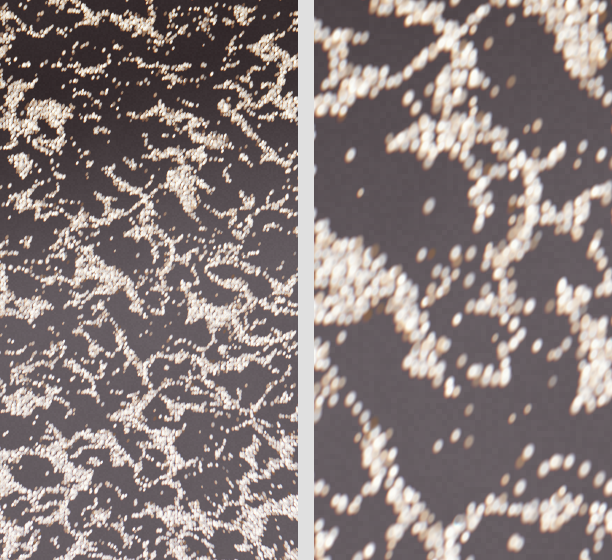
Left, the full canvas; right, a detail of the centre.
Write a Shadertoy shader that draws this texture.

```glsl
const vec3 BASE_LOW = vec3(0.395, 0.362, 0.380);
const vec3 BASE_TOP = vec3(0.205, 0.168, 0.175);
const vec3 BROWN = vec3(0.52, 0.39, 0.30);
const vec3 GREY = vec3(0.63, 0.60, 0.59);
const vec3 TAN = vec3(0.88, 0.79, 0.69);
const vec3 WHITE = vec3(0.99, 0.99, 0.97);

// Sizes are fractions of the canvas height
const vec2 GRAIN_SIZE = vec2(0.0048, 0.0054);
const vec2 VEIN_CELL = vec2(0.118, 0.072);
const vec2 TWIG_CELL = vec2(0.062, 0.029);
const float VEIN_WIDTH = 0.26;
const float TWIG_WIDTH = 0.24;
const float FRINGE = 0.06;
const float WARM_RIM = 0.07;
const float STRAY_CHANCE = 0.008;

vec2 hash2(vec2 p) {
    vec3 q = fract(vec3(p.xyx) * vec3(0.1031, 0.1030, 0.0973));
    q += dot(q, q.yzx + 33.33);
    return fract((q.xx + q.yz) * q.zy);
}

// Layered sines, roughly 0 to 1
float waves(vec2 p) {
    float sum = 0.0, amp = 0.5;
    for (int i = 0; i < 4; i++) {
        p = mat2(0.8, 0.6, -0.6, 0.8) * p * 1.6 + 2.3;
        sum += amp * sin(p.x + 1.4 * sin(p.y * 1.2));
        amp *= 0.78;
    }
    return 0.5 + 0.40 * sum;
}

// Difference of the two nearest cell distances: zero along cell borders
float cellBorder(vec2 p) {
    vec2 cell = floor(p);
    float near = 9.0, second = 9.0;
    for (int j = -1; j <= 1; j++)
    for (int i = -1; i <= 1; i++) {
        vec2 id = cell + vec2(i, j);
        float d = length(id + hash2(id + 71.0) - p);
        second = min(second, max(near, d));
        near = min(near, d);
    }
    return second - near;
}

// Chance of a bright grain: broken veins with finer twigs
float veinDensity(vec2 p) {
    vec2 bend = 0.012 * sin(p.yx * vec2(38.0, 31.0) + 2.0 * sin(p * 23.0));
    bend += 0.005 * sin(p.yx * vec2(131.0, 117.0) + p * 60.0);
    vec2 q = p + bend;
    float lift = 0.08 - 0.15 * p.y;
    float veinPatch = smoothstep(0.25, 0.85, waves(p * vec2(11.0, 17.0)) + lift);
    float twigPatch = smoothstep(0.32, 0.90, waves(p * vec2(17.0, 29.0) + 40.0) + lift);
    float vein = 1.0 - cellBorder(q / VEIN_CELL + 5.0) / (VEIN_WIDTH * veinPatch + 0.002);
    float twig = 1.0 - cellBorder(q / TWIG_CELL + 30.0) / (TWIG_WIDTH * twigPatch + 0.002);
    return clamp(max(vein, twig) * 1.6, 0.0, 1.0);
}

// Soft tilted ellipse
float grainCover(vec2 offset, float lean, float radius) {
    offset.x -= lean * offset.y;
    float d = length(offset * vec2(1.12, 0.86)) / radius;
    return 1.0 - smoothstep(0.4, 1.3, d);
}

vec3 background(vec2 p, vec2 uv) {
    float shade = smoothstep(0.45, 0.92, uv.y + 0.12 * (0.5 - uv.x));
    vec3 base = mix(BASE_LOW, BASE_TOP, shade);
    float speck = hash2(floor(p * 300.0)).x - 0.5;
    return base + 0.018 * speck + 0.02 * (waves(p * 8.0) - 0.5);
}

void mainImage(out vec4 fragColor, in vec2 fragCoord) {
    vec2 uv = fragCoord / iResolution.xy;
    vec2 p = fragCoord / iResolution.y;
    vec3 color = background(p, uv);

    vec2 g = p / GRAIN_SIZE;
    float lean = mix(0.35, -0.35, smoothstep(0.4, 0.9, uv.x) * smoothstep(0.4, 0.1, uv.y));
    vec2 shift = vec2(FRINGE, 0.8 * FRINGE);

    // Scatter bright grains along the veins
    for (int j = -1; j <= 1; j++)
    for (int i = -1; i <= 1; i++) {
        vec2 id = floor(g) + vec2(i, j);
        vec2 rnd = hash2(id);
        vec2 look = hash2(id + 211.0);
        vec2 center = id + 0.2 + 0.6 * rnd;
        float density = veinDensity(center * GRAIN_SIZE);
        float stray = step(1.0 - STRAY_CHANCE, look.y);
        float present = max(step(0.06 + 0.72 * look.x, density), stray);
        float radius = mix(0.45, 0.82, clamp(0.45 * density + 0.55 * rnd.y, 0.0, 1.0));

        // Slightly warm rims, with cool and warm sides
        vec2 offset = g - center;
        vec3 cover = present * mix(0.65, 1.0, rnd.x) * vec3(
            grainCover(offset + shift, lean, radius * (1.0 + WARM_RIM)),
            grainCover(offset, lean, radius),
            grainCover(offset - shift, lean, radius * (1.0 - WARM_RIM * uv.y)));

        float tone = 0.75 * density + 0.6 * look.y - 0.16 * uv.y;
        vec3 dim = mix(GREY, BROWN, step(0.4, rnd.y));
        vec3 tint = mix(dim, TAN, smoothstep(0.30, 0.62, tone));
        tint = mix(tint, WHITE, smoothstep(0.52, 0.88, tone));
        color = mix(color, tint, cover);
    }
    fragColor = vec4(clamp(color, 0.0, 1.0), 1.0);
}
```
